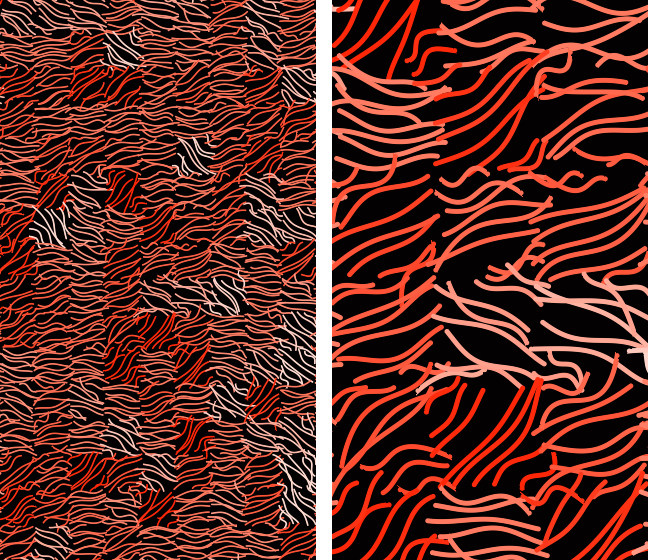
Left: the whole. Right: its middle third, enlarged.
Reproduce this pattern procedurally as a Shadertoy shader.

```glsl
// Patchwork of wavy strands on black: a 9 by 16 grid of square cells, each combed
// in its own direction. Every strand is the distance to a bent, round-capped chord
// of its cell; the lean of the cell picks a colour from red over salmon to pale pink.

#define COLUMNS 9.0
#define STRANDS 8
#define HALF_WIDTH 0.0235
#define MAX_LEAN 1.2
#define WAVE 0.055
#define HOOK 0.2
#define BACKGROUND vec3(0.012, 0.004, 0.003)
#define RED vec3(1.0, 0.15, 0.03)
#define SALMON vec3(1.0, 0.48, 0.38)
#define PALE vec3(1.0, 0.86, 0.82)

float hash(vec3 p) {
    p = fract(p * vec3(0.1031, 0.1030, 0.0973));
    p += dot(p, p.yzx + 33.33);
    return fract((p.x + p.y) * p.z);
}

float valueNoise(vec2 p) {
    vec2 i = floor(p), f = fract(p);
    f = f * f * (3.0 - 2.0 * f);
    float low = mix(hash(vec3(i, 91.0)), hash(vec3(i + vec2(1, 0), 91.0)), f.x);
    float high = mix(hash(vec3(i + vec2(0, 1), 91.0)), hash(vec3(i + 1.0, 91.0)), f.x);
    return mix(low, high, f.y);
}

// Lean of a cell in -1..1: part independent, part shared with its neighbours
float cellLean(vec2 cell) {
    float own = hash(vec3(cell, 7.0)) + hash(vec3(cell, 13.0)) - 1.0;
    float shared = valueNoise(cell * 0.6 + 20.0) - 0.5;
    return clamp(own * 0.85 + shared * 0.75 + 0.04, -1.0, 1.0);
}

vec3 leanColor(float lean) {
    vec3 warm = mix(SALMON, RED, smoothstep(0.0, 0.8, lean));
    return mix(warm, PALE, smoothstep(0.0, 0.75, -lean));
}

// Distance to one strand; p is relative to the cell centre
float strandDistance(vec2 p, vec2 cell, int index, float lean) {
    vec3 seed = vec3(cell, float(index) * 5.0 + 31.0);
    float r0 = hash(seed);
    float r1 = hash(seed + vec3(0, 0, 1));
    float r2 = hash(seed + vec3(0, 0, 2));
    float r3 = hash(seed + vec3(0, 0, 3));
    float r4 = hash(seed + vec3(0, 0, 4));

    float angle = lean * MAX_LEAN + (r0 - 0.5) * 0.28 + 0.001;
    vec2 along = vec2(cos(angle), sin(angle));
    vec2 across = vec2(-along.y, along.x);
    float spread = 0.92 * (abs(along.x) + abs(along.y));
    float lane = ((float(index) + 0.5 + (r1 - 0.5) * 0.8) / float(STRANDS) - 0.5) * spread;

    // Chord of the unit square along this lane
    vec2 middle = across * lane / along;
    vec2 reach = 0.5 / abs(along);
    vec2 start = -middle - reach, stop = reach - middle;
    float u0 = max(start.x, start.y), u1 = min(stop.x, stop.y);
    float center = 0.5 * (u0 + u1) + (r2 - 0.5) * 0.16;
    float halfLength = max(0.5 * (u1 - u0) + (r3 - 0.5) * 0.2, 0.22);

    // S-shaped bend with an occasional hook at the ends
    float u = dot(p, along) - center;
    float s = clamp(u / halfLength, -1.0, 1.0);
    float phase = 6.2832 * hash(vec3(cell, 23.0)) + (r4 - 0.5) * 3.0;
    float amount = WAVE * (0.5 + r2);
    float bend = 2.0 * r3 - 1.0;
    float hook = HOOK * bend * bend * bend;
    float curve = amount * sin(2.8 * s + phase) + hook * s * s * s;
    float slope = (2.8 * amount * cos(2.8 * s + phase) + 3.0 * hook * s * s) / halfLength;
    float beyond = max(abs(u) - halfLength, 0.0);
    float side = dot(p, across) - lane - curve;
    return beyond > 0.0 ? length(vec2(beyond, side)) : abs(side) * inversesqrt(1.0 + slope * slope);
}

void mainImage(out vec4 fragColor, in vec2 fragCoord) {
    float pixel = COLUMNS / iResolution.x;
    vec2 p = fragCoord * pixel;
    vec2 home = floor(p);
    vec3 color = BACKGROUND;

    // Strands spill over the cell edges, so the neighbours are drawn too
    for (int y = 1; y >= -1; y--)
    for (int x = -1; x <= 1; x++) {
        vec2 cell = home + vec2(x, y);
        float lean = cellLean(cell);
        for (int i = 0; i < STRANDS; i++) {
            float d = strandDistance(p - cell - 0.5, cell, i, lean) - HALF_WIDTH;
            float tint = (hash(vec3(cell, float(i) + 170.0)) - 0.5) * 0.16;
            color = mix(color, leanColor(lean + tint), smoothstep(0.6 * pixel, -0.6 * pixel, d));
        }
    }
    fragColor = vec4(color, 1.0);
}
```
